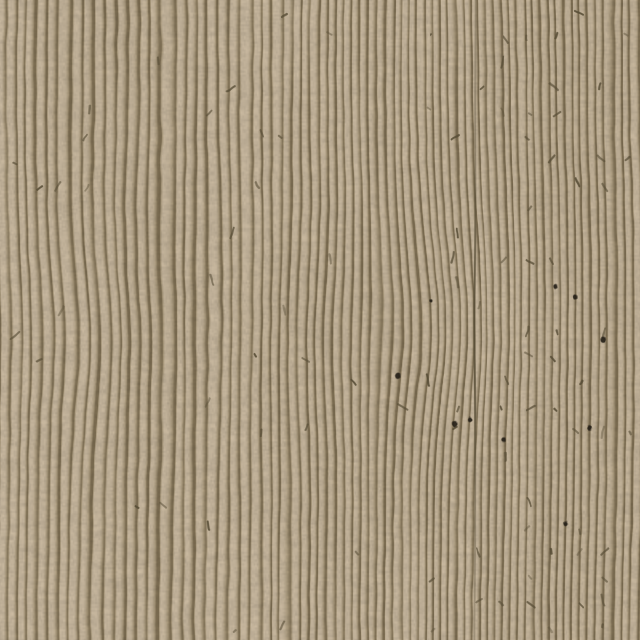
A Shadertoy shader for this texture:

```glsl
// Weathered softwood board: about 70 upright growth rings across, one board high.
// A warped ring coordinate gives each ring a soft left and a crisp right flank;
// fibre noise, a hairline crack, scratches and worm holes add the wear.

const float TAU = 6.2831853;
const float RING_COUNT = 70.0;     // rings across the board
const float RING_SPREAD = 15.0;    // wider rings at left, tighter at right
const float RING_JITTER = 0.45;    // uneven spacing of neighbouring rings
const float BEND = 0.016;          // sideways bulge of the grain
const float LINE_CENTRE = 0.8;     // dark line inside one ring, 0 to 1
const float SOFT_FLANK = 0.28;
const float CRISP_FLANK = 0.12;
const float CRACK_X = 0.742;
const float SCRATCH_CELLS = 26.0;
const int HOLE_COUNT = 10;
const vec3 EARLY_WOOD = vec3(0.745, 0.685, 0.592);
const vec3 MID_WOOD = vec3(0.635, 0.575, 0.468);
const vec3 LATE_WOOD = vec3(0.465, 0.408, 0.305);
const vec3 STAIN = vec3(0.34, 0.30, 0.21);
const vec3 HOLE = vec3(0.13, 0.11, 0.08);

float hash(vec2 p) {
    return fract(sin(dot(p, vec2(127.1, 311.7))) * 43758.5453);
}

float noise(vec2 p) {
    vec2 i = floor(p), f = fract(p);
    f = f * f * (3.0 - 2.0 * f);
    return mix(mix(hash(i), hash(i + vec2(1, 0)), f.x),
               mix(hash(i + vec2(0, 1)), hash(i + vec2(1, 1)), f.x), f.y);
}

float bell(float x, float centre, float width) {
    float d = (x - centre) / width;
    return exp(-d * d);
}

// Ring number at a point; its fraction runs across one ring.
float ringCoord(vec2 p) {
    float side = bell(p.x, 0.14, 0.11) + bell(p.x, 0.68, 0.09) - 0.7 * bell(p.x, 0.51, 0.07);
    float x = p.x - BEND * side * bell(p.y, 0.48, 0.14);
    x -= 0.012 * (noise(vec2(p.x * 5.0, p.y * 3.5)) - 0.5);
    float ring = RING_COUNT * x + RING_SPREAD / TAU * cos(TAU * x);
    ring += RING_JITTER * noise(vec2(ring * 0.7, p.y * 2.0));
    return ring + 0.12 * noise(vec2(ring * 0.5, p.y * 28.0));
}

// Darkness of the ring line, 0 in early wood to 1 in late wood.
float ringTone(float ring, float y) {
    float d = fract(ring) - LINE_CENTRE;
    float id = floor(ring);
    float flank = d < 0.0 ? SOFT_FLANK * mix(0.75, 1.25, hash(vec2(id, 3.0))) : CRISP_FLANK;
    float strength = mix(0.72, 1.08, noise(vec2(id * 7.3, y * 5.0)));
    return strength * bell(d, 0.0, flank);
}

float strokeDistance(vec2 p, vec2 halfAxis) {
    float t = clamp(dot(p, halfAxis) / dot(halfAxis, halfAxis), -1.0, 1.0);
    return length(p - t * halfAxis);
}

// Short nicks, one at most per cell, denser on the right.
float scratches(vec2 p, float px) {
    vec2 cell = floor(p * SCRATCH_CELLS);
    float chance = 0.07 + 0.3 * smoothstep(0.62, 0.85, p.x) * smoothstep(1.0, 0.93, p.x);
    if (hash(cell + 17.0) > chance) return 0.0;
    vec2 offset = 0.35 + 0.3 * vec2(hash(cell + 2.3), hash(cell + 5.9));
    float angle = (hash(cell + 8.1) - 0.5) * 2.2;
    float halfLength = mix(0.002, 0.009, hash(cell + 11.7));
    vec2 q = p - (cell + offset) / SCRATCH_CELLS;
    q.x += 0.0025 * (noise(p * 120.0) - 0.5);
    float d = strokeDistance(q, halfLength * vec2(sin(angle), cos(angle)));
    return (1.0 - smoothstep(0.0004, 0.0012 + px, d)) * mix(0.4, 0.9, hash(cell + 29.0));
}

// Worm holes, gathered to the right and below the middle.
float holes(vec2 p, float px) {
    float cover = 0.0;
    for (int i = 0; i < HOLE_COUNT; i++) {
        vec2 seed = vec2(float(i), 4.7);
        vec2 centre = vec2(mix(0.4, 0.97, sqrt(hash(seed))), mix(0.18, 0.58, hash(seed + 9.2)));
        float radius = mix(0.0022, 0.0042, hash(seed + 21.4));
        vec2 q = p - centre;
        float d = length(q * vec2(1.0, 0.85)) + 0.0015 * (noise(p * 300.0) - 0.5);
        cover = max(cover, 1.0 - smoothstep(radius - px, radius + px, d));
    }
    return cover;
}

void mainImage(out vec4 fragColor, in vec2 fragCoord) {
    vec2 p = fragCoord / iResolution.xy;
    float px = 1.0 / min(iResolution.x, iResolution.y);

    // Rings
    float tone = ringTone(ringCoord(p), p.y);
    tone += 0.12 * (noise(p * vec2(9.0, 4.0)) - 0.5) + 0.06 * smoothstep(0.7, 0.9, p.x);
    tone = clamp(tone, 0.0, 1.1);
    vec3 color = mix(EARLY_WOOD, MID_WOOD, min(tone * 2.2, 1.0));
    color = mix(color, LATE_WOOD, smoothstep(0.4, 1.0, tone));

    // Fibres and faint cross ripples
    float fibre = noise(p * vec2(400.0, 170.0)) + noise(p * vec2(160.0, 330.0)) - 1.0;
    float ripple = noise(p * vec2(45.0, 150.0)) - 0.5;
    color *= 1.0 + 0.055 * fibre + 0.045 * ripple;

    // Wear
    float crackX = CRACK_X + 0.003 * (noise(vec2(p.y * 6.0, 1.0)) - 0.5);
    float crack = 1.0 - smoothstep(0.0003, 0.0012 + px, abs(p.x - crackX));
    crack *= mix(0.3, 0.9, bell(p.y, 0.47, 0.25));
    color = mix(color, STAIN, max(crack, scratches(p, px)));
    color = mix(color, HOLE, 0.9 * holes(p, px));
    fragColor = vec4(color, 1.0);
}
```
